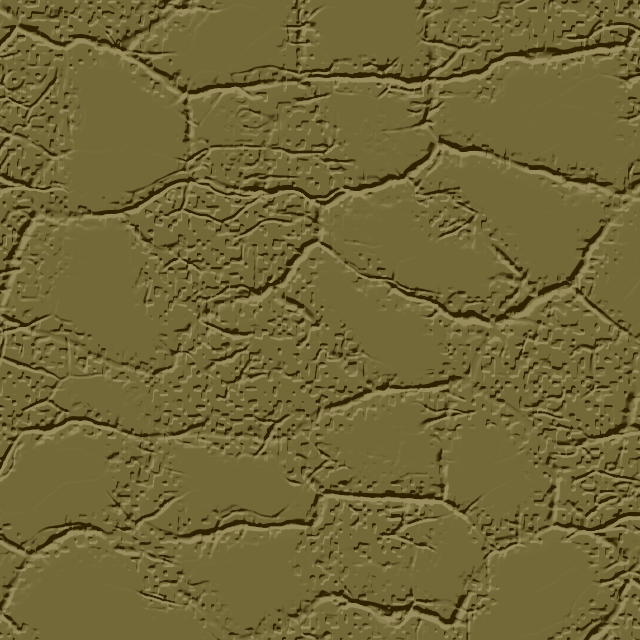
Write a Shadertoy shader that draws this texture.

```glsl
// Draws embossed olive leather: smooth plates, dark creases and crumbled seams.

const vec3 LEATHER = vec3(0.45, 0.41, 0.22);
const vec3 SHADOW = vec3(0.18, 0.13, 0.0);
const vec3 GLINT = vec3(0.60, 0.55, 0.37);

const vec2 PLATE_COUNT = vec2(4.2, 5.6);
const vec2 WRINKLE_COUNT = vec2(10.0, 14.0);
const float CREASE_WIDTH = 0.0075;
const float WRINKLE_WIDTH = 0.0045;
const float THREAD_COUNT = 42.0;
const float CRUMB_COUNT = 135.0;
const float WRINKLE_DEPTH = 0.75;
const float THREAD_DEPTH = 0.55;
const float CRUMB_DEPTH = 0.5;
const float RELIEF_STEP = 0.0019;
const vec2 LIGHT_DIR = vec2(-0.35, 0.94);

vec2 hash2(vec2 p) {
    vec3 q = fract(p.xyx * vec3(0.1031, 0.1030, 0.0973));
    q += dot(q, q.yzx + 33.33);
    return fract((q.xx + q.yz) * q.zy);
}

float noise(vec2 p) {
    vec2 i = floor(p), f = fract(p);
    f = f * f * (3.0 - 2.0 * f);
    float low = mix(hash2(i).x, hash2(i + vec2(1, 0)).x, f.x);
    float high = mix(hash2(i + vec2(0, 1)).x, hash2(i + vec2(1, 1)).x, f.x);
    return mix(low, high, f.y);
}

vec2 noise2(vec2 p) {
    return vec2(noise(p), noise(p + 57.3)) - 0.5;
}

// Voronoi cells: x = distance to the border, y = random value of the cell.
vec2 cells(vec2 p) {
    vec2 base = floor(p), f = fract(p);
    vec2 nearCell = vec2(0), nearOffset = vec2(0);
    float nearest = 8.0;
    for (int y = -1; y <= 1; y++)
    for (int x = -1; x <= 1; x++) {
        vec2 cell = vec2(x, y);
        vec2 offset = cell + 0.1 + 0.8 * hash2(base + cell) - f;
        float d = dot(offset, offset);
        if (d < nearest) {
            nearest = d;
            nearCell = cell;
            nearOffset = offset;
        }
    }
    float border = 8.0;
    for (int y = -2; y <= 2; y++)
    for (int x = -2; x <= 2; x++) {
        vec2 cell = nearCell + vec2(x, y);
        vec2 offset = cell + 0.1 + 0.8 * hash2(base + cell) - f;
        vec2 across = offset - nearOffset;
        if (dot(across, across) > 0.0001)
            border = min(border, dot(0.5 * (nearOffset + offset), normalize(across)));
    }
    return vec2(border, hash2(base + nearCell + 71.0).y);
}

float groove(float d, float width) {
    return 1.0 - smoothstep(0.0, width, d);
}

float height(vec2 p) {
    vec2 bent = p + 0.06 * noise2(p * 6.0) + 0.018 * noise2(p * 21.0)
              + 0.005 * noise2(p * 70.0);

    // Large plates with creases of uneven depth
    vec2 plate = cells(bent * PLATE_COUNT + 13.0);
    float edge = plate.x / PLATE_COUNT.y;
    float creaseDepth = mix(0.35, 1.15, smoothstep(0.3, 0.6, noise(p * 9.0 + 5.0)));
    float crease = groove(edge, CREASE_WIDTH) * creaseDepth;
    float bevel = groove(edge, 0.03);

    // Rough zones: along the seams and across some of the plates
    float seam = 1.0 - smoothstep(0.008, 0.042, edge + 0.04 * (noise(p * 17.0) - 0.5));
    float worn = smoothstep(0.5, 0.75, 0.6 * plate.y + 0.6 * noise(p * 5.0 + 31.0));
    float rough = max(0.85 * seam, worn);

    // Fine wrinkles, broken into separate strokes
    vec2 wrinkleCell = cells((bent + 0.02 * noise2(p * 13.0 + 9.0)) * WRINKLE_COUNT + 40.0);
    float strokes = smoothstep(0.35, 0.6, noise(p * 14.0 + 77.0));
    float wrinkle = groove(wrinkleCell.x / WRINKLE_COUNT.y, WRINKLE_WIDTH)
                  * strokes * mix(0.12, 1.0, rough);

    // Squiggly threads and crumbs inside the rough zones
    float contour = abs(noise(bent * THREAD_COUNT + 3.0) - 0.5);
    float thread = groove(contour, 0.17) * smoothstep(0.4, 0.65, noise(p * 31.0 + 11.0));
    float crumb = smoothstep(0.52, 0.85, noise(p * CRUMB_COUNT + 23.0));

    return -crease - 0.35 * bevel - WRINKLE_DEPTH * wrinkle
         - rough * (THREAD_DEPTH * thread + CRUMB_DEPTH * crumb);
}

void mainImage(out vec4 fragColor, in vec2 fragCoord) {
    vec2 p = fragCoord / iResolution.y;
    vec2 toLight = RELIEF_STEP * normalize(LIGHT_DIR);

    // Relief lighting: slopes that face away from the light turn dark
    float slope = height(p - toLight) - height(p + toLight);
    vec3 color = mix(LEATHER, GLINT, smoothstep(0.0, 0.42, slope));
    color = mix(color, SHADOW, smoothstep(0.06, 0.42, -slope));
    fragColor = vec4(color, 1.0);
}
```
